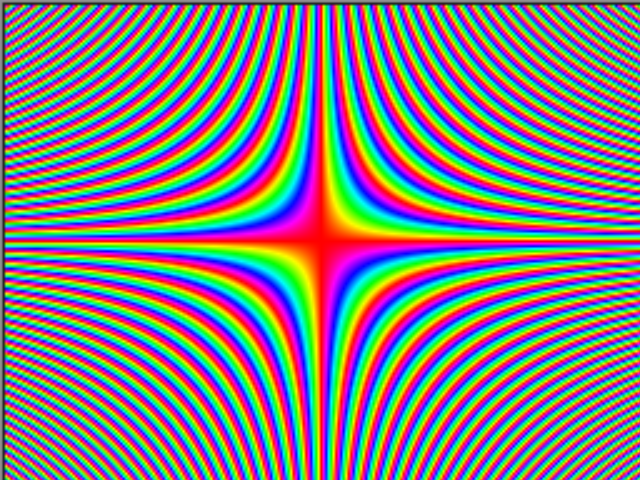
A Shadertoy shader for this background:

```glsl
// Rainbow hyperbolas: hue follows the product x * y on a fine grid of cells, with a bevelled rim.

const vec2  GRID        = vec2(256.0, 192.0); // cells across and down the canvas
const vec2  CENTER_CELL = vec2(128.0, 96.0);  // red axes, counted from the top left
const float HUE_PERIOD  = 512.0;              // product of offsets for one turn of hue
const vec3  RIM_GREY    = vec3(0.56);         // outermost row and column
const vec3  RIM_DARK    = vec3(0.12);         // next row and column

// Fully saturated colour wheel, one turn per unit.
vec3 hueColor(float hue) {
    vec3 wheel = abs(fract(hue + vec3(0.0, 2.0, 1.0) / 3.0) * 6.0 - 3.0);
    return clamp(wheel - 1.0, 0.0, 1.0);
}

// Colour of one cell, counted from the top left.
vec3 cellColor(vec2 cell) {
    float rim = min(cell.x, cell.y);
    if (rim < 0.5) return RIM_GREY;
    if (rim < 1.5) return RIM_DARK;

    // The sign is flipped because rows count downward.
    vec2 offset = cell - CENTER_CELL;
    return hueColor(-offset.x * offset.y / HUE_PERIOD);
}

void mainImage(out vec4 fragColor, in vec2 fragCoord) {
    vec2 uv = fragCoord / iResolution.xy;

    // Blend the four nearest cells to soften their edges.
    vec2 place = vec2(uv.x, 1.0 - uv.y) * GRID - 0.5;
    vec2 cell = floor(place);
    vec2 blend = place - cell;
    vec3 upper = mix(cellColor(cell), cellColor(cell + vec2(1.0, 0.0)), blend.x);
    vec3 lower = mix(cellColor(cell + vec2(0.0, 1.0)), cellColor(cell + 1.0), blend.x);

    fragColor = vec4(mix(upper, lower, blend.y), 1.0);
}
```
